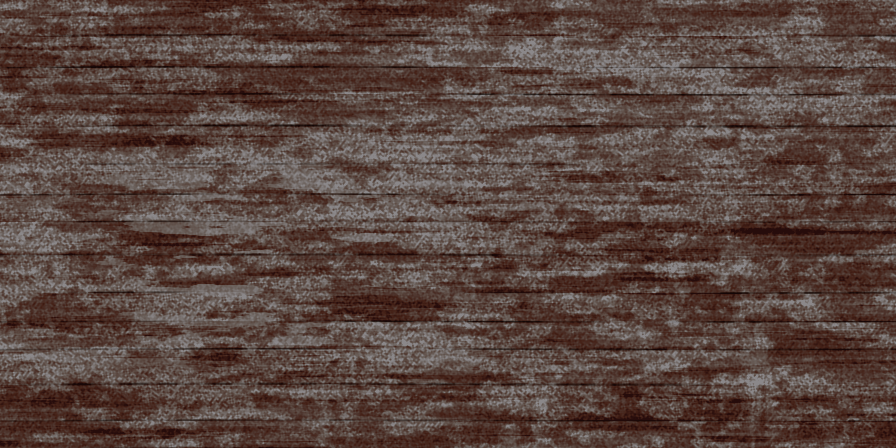
Give the GLSL for this texture, as a Shadertoy shader.

```glsl
// Weathered horizontal planks: worn grey paint over red-brown wood.

const float PLANKS = 14.0;          // boards over the canvas height
const float SEAM_WIDTH = 0.0014;    // half width of the gaps
const float SEAM_DARKNESS = 0.6;
const float PAINT_CONTRAST = 1.5;
const float STREAK_CONTRAST = 3.0;
const float SPECKLE_BARE = 1.7;
const float SPECKLE_PAINT = 2.8;
const float PLANK_VARIATION = 0.45;
const float RAMP_MIDDLE = 2.85;
const float RAMP_SCALE = 1.25;

// Colours from bare wood to dry paint
const vec3 WEAR_RAMP[6] = vec3[6](
    vec3(0.17, 0.06, 0.05), vec3(0.27, 0.13, 0.09), vec3(0.30, 0.20, 0.17),
    vec3(0.36, 0.29, 0.26), vec3(0.42, 0.38, 0.36), vec3(0.51, 0.49, 0.49));

float hash(vec2 p) {
    vec3 q = fract(p.xyx * 0.1031);
    q += dot(q, q.yzx + 33.33);
    return fract((q.x + q.y) * q.z);
}

float noise(vec2 p) {
    vec2 i = floor(p), f = fract(p);
    f = f * f * (3.0 - 2.0 * f);
    return mix(mix(hash(i), hash(i + vec2(1, 0)), f.x),
               mix(hash(i + vec2(0, 1)), hash(i + vec2(1, 1)), f.x), f.y);
}

float fbm(vec2 p) {
    float sum = 0.0, weight = 0.516;
    for (int i = 0; i < 5; i++) {
        sum += weight * noise(p);
        p = p * 2.03 + vec2(17.3, 9.1);
        weight *= 0.5;
    }
    return sum;
}

float blob(vec2 p, vec2 centre, vec2 radius) {
    vec2 d = (p - centre) / radius;
    return exp(-dot(d, d));
}

vec3 wearColour(float wear) {
    float t = clamp(RAMP_MIDDLE + RAMP_SCALE * wear, -0.2, 5.4);
    int i = int(clamp(floor(t), 0.0, 4.0));
    return mix(WEAR_RAMP[i], WEAR_RAMP[i + 1], t - float(i));
}

void mainImage(out vec4 fragColor, in vec2 fragCoord) {
    vec2 p = fragCoord / iResolution.y;
    float pixel = 1.0 / iResolution.y;

    // Boards of slightly uneven height
    float row = p.y * PLANKS + 0.12 * sin(p.y * 23.0) + 0.05 * noise(vec2(p.x * 3.0, 3.0));
    float plank = floor(row);
    float seamDistance = abs(fract(row + 0.5) - 0.5) / PLANKS;
    float seamId = floor(row + 0.5);

    // Broad zones of more and less wear
    float zone = 0.50 * blob(p, vec2(1.5, 0.80), vec2(0.6, 0.17))
               + 0.50 * blob(p, vec2(0.5, 0.60), vec2(0.7, 0.07))
               - 0.50 * blob(p, vec2(1.5, 0.38), vec2(0.5, 0.14))
               - 0.50 * blob(p, vec2(0.0, 0.85), vec2(0.35, 0.13))
               - 0.45 * smoothstep(0.14, 0.0, p.y);

    // Ragged islands of remaining paint, broken up by small chips
    vec2 shifted = p + vec2(plank * 0.37, 0.0);
    float field = 0.9 * (fbm(shifted * vec2(2.5, 11.0)) - 0.5)
                + 1.3 * (fbm(p * vec2(10.0, 38.0) + 7.0) - 0.5)
                + 0.9 * (fbm(p * vec2(36.0, 62.0) + 61.0) - 0.5) + 0.3 * zone;
    float paint = smoothstep(-0.17, 0.17, field);

    // Fibres along the boards and fine grit
    float streak = fbm(shifted * vec2(3.5, 95.0) + 31.0) - 0.5;
    float speckle = noise(mat2(0.8, 0.6, -0.6, 0.8) * p * 235.0 + 400.0) - 0.5;
    float wear = PAINT_CONTRAST * (paint - 0.5) + STREAK_CONTRAST * streak
               + mix(SPECKLE_BARE, SPECKLE_PAINT, paint) * speckle
               + PLANK_VARIATION * (hash(vec2(plank, 4.0)) - 0.5) + 0.6 * zone - 0.06;

    // Pale upright runs on the lower right
    float run = smoothstep(0.6, 0.85, noise(vec2(p.x * 17.0 + 0.6 * fbm(p * 15.0), p.y * 3.0)));
    run *= smoothstep(0.9, 1.15, p.x) * smoothstep(0.58, 0.45, p.y);
    wear += 1.1 * run * smoothstep(0.4, 0.6, fbm(p * vec2(40.0, 30.0)));

    // Smooth pale flakes, mostly left of the middle
    float flake = smoothstep(0.61, 0.65, fbm(p * vec2(6.0, 34.0) + 53.0));
    flake *= 0.1 + 0.9 * blob(p, vec2(0.65, 0.42), vec2(0.55, 0.25));
    wear = mix(wear, 1.6 + 0.7 * speckle, 0.85 * flake);

    // Dark cracks, and gaps that fade and break along their length
    float crack = smoothstep(0.63, 0.72, fbm(shifted * vec2(3.0, 75.0) + 90.0));
    float strength = smoothstep(0.2, 0.75, noise(vec2(p.x * 3.5, seamId * 7.0)));
    strength *= 0.35 + 0.65 * hash(vec2(seamId, 12.0));
    strength *= 0.4 + 0.6 * smoothstep(0.35, 0.55, noise(vec2(p.x * 32.0, seamId * 5.0)));
    float seam = strength * (1.0 - smoothstep(SEAM_WIDTH - 0.5 * pixel, SEAM_WIDTH + pixel, seamDistance));
    wear -= 0.5 * strength * exp(-seamDistance / 0.005) + 1.0 * crack + 1.2 * seam;

    vec3 colour = wearColour(wear) * (1.0 - SEAM_DARKNESS * seam);
    fragColor = vec4(clamp(colour, 0.0, 1.0), 1.0);
}
```
